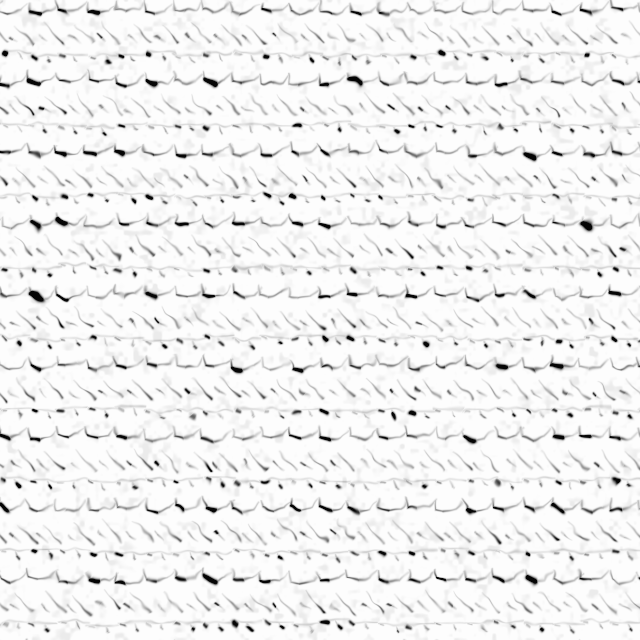
Reproduce this texture procedurally as a Shadertoy shader.

```glsl
// Inky stitch texture: rows of scallops, slanted strokes and dots on near-white.
// Each cell draws soft tapered strokes whose position, width and darkness vary by
// hash; smooth noise bends the lines, breaks them up and adds pale smudges.

#define COLS 22.0          // stitches across
#define ROWS 9.0           // stitch rows down
#define ROW_SHIFT 0.17     // height of the first scallop line, in rows
#define ROW_LEAD 0.22      // share of a row lying above its scallop line
#define HAIR 0.043         // soft radius of thin lines, in stitch widths
#define BLOB 0.068         // soft radius of dark spots
#define JITTER 0.13        // wander of each part
#define WARP 0.16          // bending of the lines
#define HAZE 0.075         // darkness of the pale smudges
#define PAPER vec3(0.994)
#define INK vec3(0.02)

float hash(vec2 p) {
    vec3 q = fract(p.xyx * vec3(0.1031, 0.1030, 0.0973));
    q += dot(q, q.yzx + 33.33);
    return fract((q.x + q.y) * q.z);
}

float noise(vec2 p) {
    vec2 i = floor(p), f = fract(p);
    f = f * f * (3.0 - 2.0 * f);
    return mix(mix(hash(i), hash(i + vec2(1, 0)), f.x),
               mix(hash(i + vec2(0, 1)), hash(i + vec2(1, 1)), f.x), f.y);
}

// Soft segment from a to b; radius and darkness run from start to end
float stroke(vec2 p, vec2 a, vec2 b, vec2 radius, vec2 dark) {
    vec2 ab = b - a;
    float t = clamp(dot(p - a, ab) / dot(ab, ab), 0.0, 1.0);
    float d = length(p - a - ab * t) / mix(radius.x, radius.y, t);
    return mix(dark.x, dark.y, t) * exp(-d * d);
}

// U-shaped loop: tick, dark foot and a thin rising tail
float scallop(vec2 p, float weight, float heavy) {
    float foot = BLOB * (0.7 + 0.3 * weight + 0.5 * heavy);
    float ink = stroke(p, vec2(-0.03, -0.35), vec2(0.02, -0.06),
                       vec2(HAIR), vec2(0.2, 0.3 + 0.5 * weight));
    ink = max(ink, stroke(p, vec2(0.03, -0.06 - 0.07 * heavy), vec2(0.32, 0.02),
                          vec2(foot * 0.75, foot), vec2(0.35, 0.3) + 1.3 * weight + heavy));
    ink = max(ink, stroke(p, vec2(0.32, 0.02), vec2(0.72, -0.08),
                          vec2(HAIR * 1.2, HAIR), vec2(0.5, 0.25)));
    return max(ink, stroke(p, vec2(0.72, -0.08), vec2(0.96, -0.30),
                           vec2(HAIR), vec2(0.25, 0.12)));
}

// Long slanted stroke, darker at its lower end, beside a short stub
float slants(vec2 p, float weight, float stubWeight) {
    float ink = stroke(p, vec2(0.57, 0.42), vec2(0.84, 0.72),
                       vec2(HAIR * 0.8), vec2(0.08, 0.25));
    ink = max(ink, stroke(p, vec2(0.84, 0.72), vec2(1.18, 1.06),
                          vec2(HAIR * 0.8, HAIR * 1.25), vec2(0.25, 0.3 + 0.7 * weight)));
    ink = max(ink, stroke(p, vec2(0.38, 0.80), vec2(0.47, 0.88),
                          vec2(HAIR * 1.1), vec2(0.2 + 0.9 * stubWeight)));
    return max(ink, stroke(p, vec2(0.47, 0.88), vec2(0.66, 1.02),
                           vec2(HAIR), vec2(0.3, 0.08)));
}

// Large and small dot hanging from a faint level thread
float dots(vec2 p, float weight, float smallWeight) {
    float ink = stroke(p, vec2(0.08, 1.47), vec2(0.19, 1.51),
                       vec2(BLOB * (0.65 + 0.45 * weight)), vec2(0.2 + 1.6 * weight));
    ink = max(ink, stroke(p, vec2(0.62, 1.63), vec2(0.67, 1.68),
                          vec2(BLOB * (0.6 + 0.35 * smallWeight)), vec2(0.2 + 1.4 * smallWeight)));
    ink = max(ink, stroke(p, vec2(0.56, 1.46), vec2(0.62, 1.63),
                          vec2(HAIR), vec2(0.1, 0.3)));
    return max(ink, stroke(p, vec2(0.0, 1.43), vec2(1.0, 1.43),
                           vec2(HAIR), vec2(0.13)));
}

void mainImage(out vec4 fragColor, in vec2 fragCoord) {
    vec2 uv = fragCoord / iResolution.xy;
    vec2 page = vec2(uv.x, 1.0 - uv.y) * COLS;   // in stitch widths, y downward

    // Bend the lines, then find the row and the place inside it
    vec2 bend = vec2(noise(page * 3.1), noise(page * 3.1 + 71.0)) - 0.5;
    float rowPos = page.y * ROWS / COLS - ROW_SHIFT;
    float row = floor(rowPos + ROW_LEAD);
    vec2 p = vec2(page.x, (rowPos - row) * COLS / ROWS) + WARP * bend;

    // Ink of nearby stitches; strokes may reach into the next cell
    float ink = 0.0;
    float column = floor(page.x);
    for (float i = -2.0; i <= 1.0; i++) {
        vec2 id = vec2(column + i, row) + 17.0;
        vec2 q = p - vec2(column + i, 0.0);
        vec2 shift = JITTER * (vec2(hash(id + 3.7), hash(id + 9.2)) - 0.5);
        float patchy = 0.35 + 0.9 * noise(id * vec2(0.3, 0.8));
        float w1 = hash(id + 21.3), w2 = hash(id + 34.6), w3 = hash(id + 47.9);
        float w4 = hash(id + 58.1), w5 = hash(id + 63.4);
        float heavy = step(0.93, hash(id + 82.5));
        ink = max(ink, scallop(q - shift, w1 * patchy, heavy));
        ink = max(ink, slants(q + shift.yx, w2 * w2 * patchy, w3 * w3 * w3 * patchy));
        ink = max(ink, dots(q - shift.yx, w4 * w4 * patchy, w5 * w5 * patchy));
    }

    // Uneven inking and pale smudges
    ink *= 0.55 + 0.8 * noise(page * 4.3 + 13.0);
    float smudge = noise(page * 2.6 + 40.0) * noise(page * 6.0 + 90.0);
    ink += HAZE * smoothstep(0.25, 0.8, smudge);

    fragColor = vec4(mix(PAPER, INK, clamp(ink, 0.0, 1.0)), 1.0);
}
```
